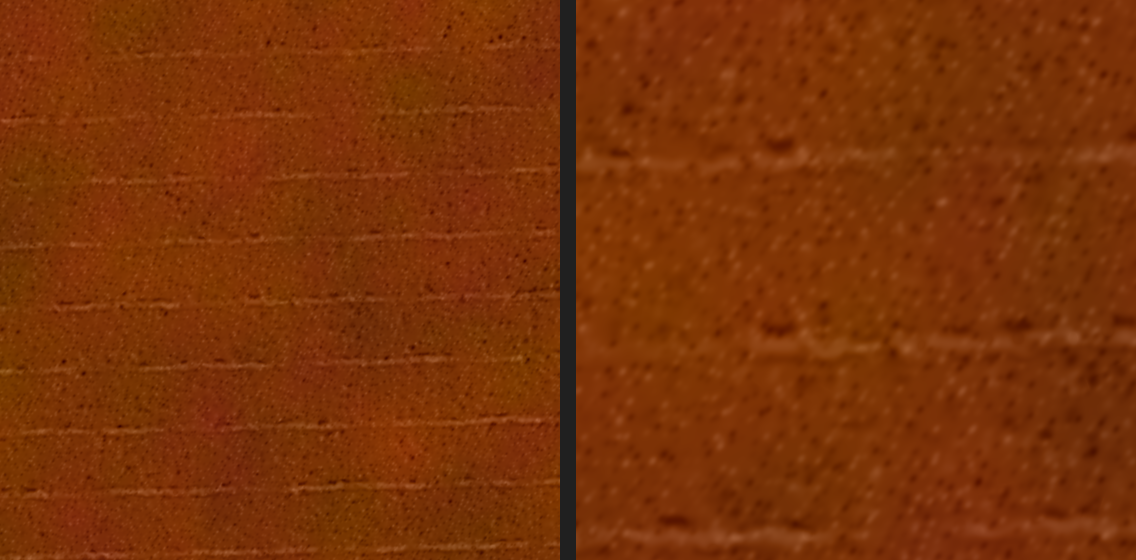
Left: the whole. Right: its middle third, enlarged.
Write a WebGL 1 fragment shader that draws this texture.

```glsl
precision highp float;
uniform vec2 u_resolution;

vec3 hash3(vec2 cell) {
  vec3 h = fract(cell.xyx * vec3(0.1031, 0.1130, 0.0973) + 0.37);
  h += dot(h, h.yzx + 33.33);
  return fract((h.xxy + h.yzz) * h.zyx);
}

// Cellular noise: one soft signed blob per cell; rarity above 1 leaves few strong blobs
float blobs(vec2 p, float tightness, float rarity) {
  vec2 cell = floor(p);
  float sum = 0.0;
  for (int j = -1; j <= 1; j++) {
    for (int i = -1; i <= 1; i++) {
      vec2 c = cell + vec2(float(i), float(j));
      vec3 h = hash3(c);
      vec2 d = p - c - h.xy;
      float tone = h.z * 2.0 - 1.0;
      sum += sign(tone) * pow(abs(tone), rarity) * exp(-tightness * dot(d, d));
    }
  }
  return sum;
}

// Leans the grain towards the upper right
vec2 lean(vec2 p) {
  return vec2(p.x - 0.45 * p.y, 0.85 * p.y + 0.15 * p.x);
}

// Broad drifts of red, orange and olive brown
vec3 stain(vec2 p) {
  float warmth = blobs(p * 5.0 + 11.0, 5.0, 1.0) + 0.5 * blobs(p * 13.0 + 47.0, 5.0, 1.0);
  float redness = blobs(p * 6.0 + 83.0, 5.0, 1.0) + 0.5 * blobs(p * 15.0 + 29.0, 5.0, 1.0);
  vec3 colour = mix(vec3(0.472, 0.192, 0.022), vec3(0.508, 0.208, 0.022), p.y);
  colour += vec3(0.042, 0.016, -0.006) * warmth;
  return colour + vec3(0.018, -0.022, 0.024) * redness;
}

// Fine raised grain and scattered pits, lit from the lower left
float roughness(vec2 p) {
  vec2 q = lean(p);
  vec2 toLight = vec2(-0.005, -0.004);
  float fine = blobs(q * 115.0, 13.0, 1.0) - 0.5 * blobs((q - toLight) * 115.0, 13.0, 1.0);
  float medium = blobs(q * 62.0 + 19.0, 11.0, 2.0);
  float pits = max(0.0, -blobs(q * 75.0 + 61.0, 12.0, 5.0));
  float rims = max(0.0, -blobs((q - toLight * 1.8) * 75.0 + 61.0, 12.0, 5.0));
  float cluster = clamp(0.65 + blobs(p * 9.0 + 5.0, 5.0, 1.0), 0.2, 1.3);
  return 0.085 * fine + 0.05 * medium + cluster * (0.09 * rims - 0.19 * pits);
}

// Nearly level broken ridges: pale crumbs with dark gaps mostly above them
float ridges(vec2 p) {
  float level = (p.y - 0.026 * p.x - 0.003) / 0.1113;
  float row = floor(level + 0.5);
  float d = (level - row) * 0.1113;
  d += 0.0016 * sin(p.x * 31.0 + row * 4.1) + 0.004 * blobs(p * 55.0 + 7.0, 8.0, 1.0);

  float dash = sin(p.x * 17.0 + row * 2.7) + 0.8 * sin(p.x * 39.0 + row * 5.3)
             + 0.5 * sin(p.x * 83.0 + row * 1.9);
  float present = 0.25 + 0.75 * smoothstep(-0.8, 0.7, dash + 0.5 * p.x);
  present *= mix(1.0, 0.5, p.y) * (1.0 - step(8.5, row));

  float crumbs = clamp(0.72 + 1.3 * blobs(vec2(p.x * 85.0, p.y * 70.0) + 31.0, 8.0, 1.0), 0.1, 1.4);
  float gaps = smoothstep(-0.15, 0.5, blobs(vec2(p.x * 58.0, p.y * 40.0) + 73.0, 7.0, 1.0));
  float pale = exp(-pow(d / 0.0052, 2.0)) * crumbs;
  float above = exp(-pow((d - 0.0085) / 0.0038, 2.0)) * gaps;
  float below = exp(-pow((d + 0.0085) / 0.0036, 2.0)) * (1.0 - gaps) * 0.35;
  return present * (0.135 * pale - 0.17 * (above + below));
}

void main() {
  vec2 p = gl_FragCoord.xy / u_resolution.y;
  float relief = roughness(p) + ridges(p);
  // Highlights turn dusty pink, shadows stay a deep red brown
  vec3 tint = mix(vec3(1.0, 0.78, 0.35), vec3(0.85, 0.9, 0.95), smoothstep(-0.02, 0.06, relief));
  gl_FragColor = vec4(clamp(stain(p) + tint * relief, 0.0, 1.0), 1.0);
}
```
